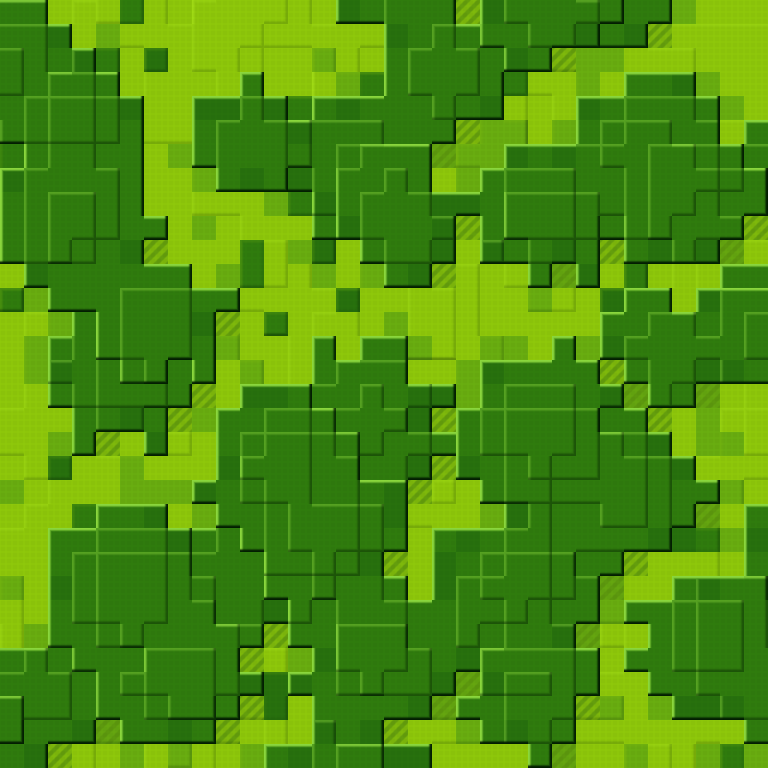
Give the GLSL for this pattern, as a WebGL 1 fragment shader.

```glsl
precision highp float;
// Blocky woodland seen from above: a grid of square blocks with stepped, domed
// tree crowns over lime grass. Each block compares its height with its four
// neighbours and draws lit upper/left rims and dark lower/right rims.
uniform vec2 u_resolution;

#define BLOCKS 32.0        // blocks across the canvas
#define TREE_PITCH 6.0     // blocks between trees
#define CROWN_MIN 2.4      // smallest crown radius in blocks
#define CROWN_VARY 1.1     // random extra radius
#define CROWN_SLOPE 1.1    // levels lost per block from the centre
#define RAGGED 1.1         // roughness of the crown outline
#define RIM_WIDTH 0.1      // rim thickness in blocks
#define RIM_GAIN 0.4       // rim strength per level of height
#define BUSH_SHARE 0.06    // share of grass blocks with a bush
#define DRY_SHARE 0.16     // share of darker grass blocks in the open

const vec3 LEAF = vec3(0.18, 0.47, 0.05);
const vec3 LEAF_SHADE = vec3(0.15, 0.43, 0.05);
const vec3 LIME = vec3(0.54, 0.76, 0.04);
const vec3 DRY_GRASS = vec3(0.40, 0.66, 0.06);
const vec3 LEAF_RIM = vec3(0.56, 0.86, 0.25);
const vec3 GRASS_RIM = vec3(0.76, 1.0, 0.16);
const vec3 DARK_RIM = vec3(0.0, 0.1, 0.0);

float hash(vec2 p) {
  vec3 q = fract(vec3(p.xyx) * 0.1031);
  q += dot(q, q.yzx + 33.33);
  return fract((q.x + q.y) * q.z);
}

float noise(vec2 p) {
  vec2 i = floor(p), f = fract(p);
  f = f * f * (3.0 - 2.0 * f);
  return mix(mix(hash(i), hash(i + vec2(1.0, 0.0)), f.x),
             mix(hash(i + vec2(0.0, 1.0)), hash(i + 1.0), f.x), f.y);
}

// Height of one block: grass below 1, bush at 1, crowns from 3 upwards
float blockHeight(vec2 block) {
  float height = 0.4 * floor(3.0 * noise(block * 0.45 + 71.0));
  if (hash(block + 311.0) < BUSH_SHARE) height = 1.0;
  vec2 home = floor(block / TREE_PITCH);
  for (int y = -1; y <= 1; y++) {
    for (int x = -1; x <= 1; x++) {
      vec2 tree = home + vec2(float(x), float(y));
      vec2 jitter = vec2(hash(tree + 17.0), hash(tree + 53.0));
      jitter = floor(2.0 * TREE_PITCH * jitter) * 0.5;
      float radius = CROWN_MIN + CROWN_VARY * hash(tree + 97.0);
      // A flat top one block in radius makes plus and square shapes
      float d = max(1.0, length(block - tree * TREE_PITCH - jitter));
      d += RAGGED * (hash(block + tree * 7.0 + 131.0) - 0.5) * smoothstep(1.0, 2.2, d);
      if (d < radius) {
        float base = 3.0 + floor(5.0 * hash(tree + 193.0));
        height = max(height, base + floor((radius - d) * CROWN_SLOPE));
      }
    }
  }
  return height;
}

// Rim strength at distance d from an edge with the given drop in height
float rim(float d, float drop) {
  float line = 1.0 - smoothstep(0.4 * RIM_WIDTH, 1.7 * RIM_WIDTH, d);
  return line * clamp(drop * RIM_GAIN, 0.0, 0.95);
}

vec3 woodland(vec2 p) {
  vec2 block = floor(p), f = fract(p);
  float h = blockHeight(block);
  float left = blockHeight(block - vec2(1.0, 0.0));
  float right = blockHeight(block + vec2(1.0, 0.0));
  float below = blockHeight(block - vec2(0.0, 1.0));
  float above = blockHeight(block + vec2(0.0, 1.0));
  float tint = hash(block + 401.0);

  // Block colour
  vec3 color, litRim;
  if (h > 0.9) {
    float lowest = min(min(left, right), min(below, above));
    color = mix(LEAF, LEAF_SHADE, step(0.6, tint) * step(lowest, 2.0));
    litRim = h > 2.0 ? LEAF_RIM : DRY_GRASS;
  } else {
    float nearTree = step(2.0, max(max(left, right), max(below, above)));
    float dry = step(tint, DRY_SHARE + 0.16 * nearTree);
    color = mix(LIME, DRY_GRASS, dry);
    litRim = mix(GRASS_RIM, LIME, dry);
    // Soft diagonal stripes in corners under a crown to the upper left
    float corner = step(2.0, min(left, above));
    float stripes = smoothstep(0.3, 0.7, abs(2.0 * fract((f.x - f.y) * 2.0) - 1.0));
    color = mix(color, DRY_GRASS * 0.85, corner * (0.3 + 0.5 * stripes));
  }

  // Faint weave inside the blocks
  vec2 weave = abs(fract(p * 4.0) - 0.5);
  color *= 1.0 + 0.05 * smoothstep(0.35, 0.5, max(weave.x, weave.y));

  // Lit and dark rims
  float lit = max(rim(f.x, h - left), rim(1.0 - f.y, h - above));
  float dark = max(rim(1.0 - f.x, h - right), rim(f.y, h - below));
  color = mix(color, litRim, lit);
  return mix(color, DARK_RIM, dark);
}

void main() {
  float scale = BLOCKS / min(u_resolution.x, u_resolution.y);
  // Four samples per pixel smooth the block edges
  vec3 sum = vec3(0.0);
  for (int i = 0; i < 4; i++) {
    float k = float(i);
    vec2 offset = vec2(mod(k, 2.0), floor(k / 2.0)) * 0.6 - 0.3;
    sum += woodland((gl_FragCoord.xy + offset) * scale);
  }
  gl_FragColor = vec4(sum * 0.25, 1.0);
}
```
